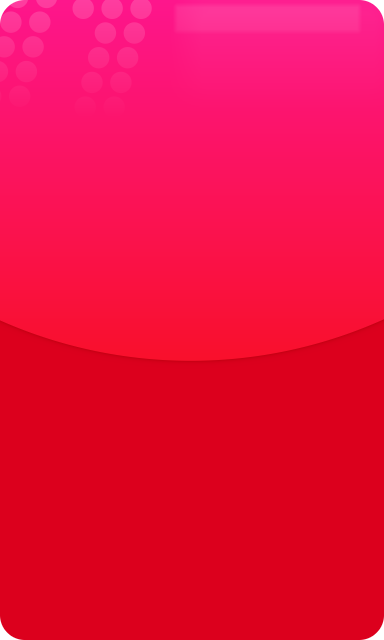
This background is drawn by a Shadertoy shader. Its source:

```glsl
// A rounded red card with a pink-to-red upper panel that ends in a shallow arc.
// The panel is a large circle with a contact shadow; two slanted dot grids and
// a pale band of light fade out downward from its top edge.

const vec3 CORNER_COLOR = vec3(1.0);
const vec3 CARD_RED     = vec3(0.862, 0.0, 0.115);
const vec3 SHADOW_RED   = vec3(0.76, 0.0, 0.07);
const vec3 PANEL_TOP    = vec3(0.995, 0.085, 0.55);
const vec3 PANEL_BOTTOM = vec3(0.975, 0.062, 0.17);

// Lengths are in canvas heights
const float CORNER_RADIUS = 0.039;
const vec2  ARC_CENTER    = vec2(0.298, 1.1706);
const float ARC_RADIUS    = 0.7344;
const float SHADOW_WIDTH  = 0.0028;

const float DOT_RADIUS = 0.0167;
const vec2  DOT_COLUMN = vec2(0.0452, 0.0);
const vec2  DOT_ROW    = vec2(-0.0105, -0.0386);
const vec2  LEFT_GRID  = vec2(0.0275, 1.004);
const vec2  RIGHT_GRID = vec2(0.1752, 0.987);
const int   DOT_ROWS   = 5;

const float FADE_END    = 0.815;
const float DOT_LIGHT   = 0.17;
const float BAND_LIGHT  = 0.10;
const float HAZE_LIGHT  = 0.06;
const vec2  BAND_CENTER = vec2(0.418, 0.971);
const vec2  BAND_HALF   = vec2(0.144, 0.021);
const vec2  HAZE_CENTER = vec2(0.45, 0.92);
const vec2  HAZE_HALF   = vec2(0.16, 0.085);

float boxDistance(vec2 p, vec2 halfSize, float radius) {
    vec2 q = abs(p) - halfSize + radius;
    return length(max(q, 0.0)) + min(max(q.x, q.y), 0.0) - radius;
}

// Antialiased coverage of the inside of a signed distance
float coverage(float distance, float pixel) {
    return clamp(0.5 - distance / pixel, 0.0, 1.0);
}

// Slanted grid of discs; its top row may begin one column earlier
float dotGrid(vec2 p, vec2 origin, int topStart, float pixel) {
    float nearest = 1.0;
    for (int row = 0; row < DOT_ROWS; row++) {
        int start = row == 0 ? topStart : 0;
        for (int column = start; column < 2; column++) {
            vec2 center = origin + float(row) * DOT_ROW + float(column) * DOT_COLUMN;
            nearest = min(nearest, length(p - center) - DOT_RADIUS);
        }
    }
    return coverage(nearest, pixel);
}

void mainImage(out vec4 fragColor, in vec2 fragCoord) {
    float pixel = 1.0 / iResolution.y;
    vec2 p = fragCoord * pixel;
    vec2 cardHalf = 0.5 * vec2(iResolution.x * pixel, 1.0);

    // Panel gradient
    float arc = length(p - ARC_CENTER) - ARC_RADIUS;
    float panelBase = ARC_CENTER.y - ARC_RADIUS;
    float height = clamp((p.y - panelBase) / (1.0 - panelBase), 0.0, 1.0);
    vec3 panel = mix(PANEL_BOTTOM, PANEL_TOP, height);

    // Pale decorations, fading with distance from the top
    float fade = clamp((p.y - FADE_END) / (1.0 - FADE_END), 0.0, 1.0);
    float dots = max(dotGrid(p, LEFT_GRID, 0, pixel),
                     dotGrid(p, RIGHT_GRID, -1, pixel));
    float band = coverage(boxDistance(p - BAND_CENTER, BAND_HALF, 0.004), 0.008);
    float haze = coverage(boxDistance(p - HAZE_CENTER, HAZE_HALF, 0.04), 0.05);
    float light = DOT_LIGHT * dots + BAND_LIGHT * band + HAZE_LIGHT * haze;
    panel = mix(panel, vec3(1.0), light * fade);

    // Lower card and the shadow under the arc
    float shadow = exp(-max(arc, 0.0) / SHADOW_WIDTH);
    vec3 color = mix(CARD_RED, SHADOW_RED, shadow);
    color = mix(color, panel, coverage(arc, pixel));

    // Rounded outer corners
    float card = boxDistance(p - cardHalf, cardHalf, CORNER_RADIUS);
    color = mix(CORNER_COLOR, color, coverage(card, pixel));
    fragColor = vec4(color, 1.0);
}
```
